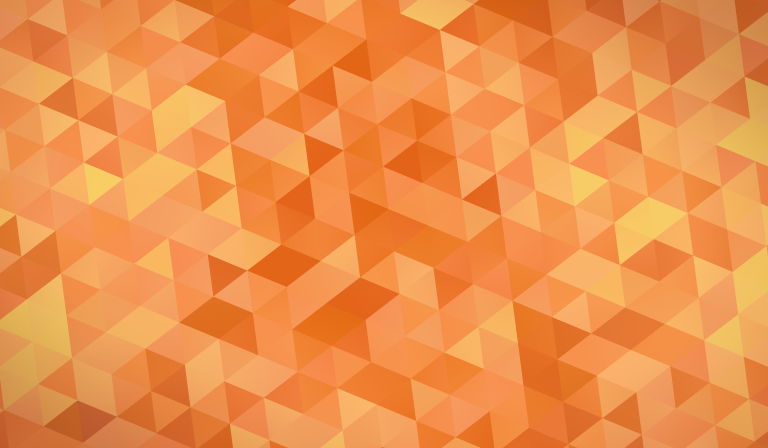
A Shadertoy shader for this background:

```glsl
// Mosaic of tilted equilateral triangles in warm oranges, shaded like facets.
// A skewed lattice gives each triangle an id and a centre; hash, gradient noise
// and a broad glow at the centre choose its tone, and a tone ramp its colour.

#define SIDE 0.0954                   // triangle side, in canvas heights
#define TILT -0.394                   // direction of the first lattice axis
#define ANCHOR vec2(0.0224, -0.0612)  // one lattice vertex, from canvas centre
#define CONTRAST 0.70                 // tone spread between neighbours
#define DRIFT 0.40                    // tone spread of the soft patches
#define GLOW 0.30                     // lift of the golden left and right sides
#define PAIRED 0.16                   // share of triangles merged into rhombi
#define FACET 0.07                    // tone slope inside one triangle
#define AA 3                          // samples per pixel and axis

const vec3 EMBER   = vec3(0.89, 0.40, 0.08);
const vec3 CLAY    = vec3(0.84, 0.46, 0.22);
const vec3 VIVID   = vec3(0.94, 0.49, 0.19);
const vec3 SALMON  = vec3(0.97, 0.57, 0.30);
const vec3 PEACH   = vec3(0.96, 0.63, 0.37);
const vec3 APRICOT = vec3(0.98, 0.71, 0.40);
const vec3 GOLD    = vec3(0.97, 0.80, 0.40);

float hash(vec2 p) {
    vec3 q = fract(p.xyx * vec3(0.1031, 0.1030, 0.0973));
    q += dot(q, q.yzx + 33.33);
    return fract((q.x + q.y) * q.z);
}

// Dot product of a random unit gradient with the offset from its corner
float corner(vec2 cell, vec2 offset) {
    float angle = 6.2832 * hash(cell + 71.0);
    return dot(vec2(cos(angle), sin(angle)), offset);
}

float gradientNoise(vec2 p) {
    vec2 i = floor(p), f = fract(p), e = vec2(1.0, 0.0);
    vec2 w = f * f * f * (f * (f * 6.0 - 15.0) + 10.0);
    return mix(mix(corner(i, f), corner(i + e, f - e), w.x),
               mix(corner(i + e.yx, f - e.yx), corner(i + 1.0, f - 1.0), w.x), w.y);
}

// Dark to light; the darkest tone is muted towards the sides
vec3 ramp(float t, float side) {
    vec3 c = mix(mix(EMBER, CLAY, side), mix(VIVID, CLAY, 0.35 * side),
                 smoothstep(0.05, 0.32, t));
    c = mix(c, SALMON,  smoothstep(0.28, 0.48, t));
    c = mix(c, PEACH,   smoothstep(0.48, 0.66, t));
    c = mix(c, APRICOT, smoothstep(0.64, 0.82, t));
    return mix(c, GOLD, smoothstep(0.82, 1.06, t));
}

// p is measured from the canvas centre, in canvas heights
vec3 mosaic(vec2 p) {
    // Skewed lattice coordinates; the cell diagonal splits each rhombus
    vec2 axis = vec2(cos(TILT), sin(TILT)), across = vec2(-axis.y, axis.x);
    vec2 d = (p - ANCHOR) / SIDE;
    float v = dot(d, across) / 0.866025;
    vec2 uv = vec2(dot(d, axis) - 0.5 * v, v);
    vec2 cell = floor(uv), f = uv - cell;
    float upper = step(1.0, f.x + f.y);
    if (hash(cell + 207.0) < PAIRED) upper = 0.5;

    // Centre of the facet, back on the canvas
    vec2 mid = cell + (1.0 + upper) / 3.0;
    vec2 centre = ANCHOR + SIDE * (axis * (mid.x + 0.5 * mid.y) + across * 0.866025 * mid.y);

    // Tone from chance, soft patches and golden sides
    vec2 id = cell + vec2(100.0 + 57.0 * upper, 100.0 + 31.0 * upper);
    float side = smoothstep(0.15, 0.75, abs(centre.x));
    float glow = side * (1.0 - smoothstep(0.2, 0.55, abs(centre.y)));
    float tone = 0.44 + CONTRAST * (hash(id) - 0.5)
               + DRIFT * gradientNoise(centre * 3.2 + 20.0) + GLOW * glow;

    // Faint slope inside the facet, in a direction of its own
    float turn = 6.2832 * hash(id + 13.0);
    tone += FACET * dot(p - centre, vec2(cos(turn), sin(turn))) / SIDE;
    vec3 colour = ramp(tone, side);

    // Slight hue variation between amber and coral
    colour += vec3(0.005, -0.02, 0.045) * (hash(id + 29.0) - 0.5);

    // Shaded corners, deepest at upper right and lower left
    float vignette = smoothstep(0.55, 1.05, length(p * vec2(0.85, 1.25)));
    float diagonal = smoothstep(0.35, 0.80, abs(dot(p, vec2(0.5, 0.87))));
    return colour * (1.0 - vec3(0.10, 0.16, 0.18) * vignette
                         - vec3(0.09, 0.14, 0.14) * diagonal);
}

void mainImage(out vec4 fragColor, in vec2 fragCoord) {
    // Average a grid of samples to smooth the facet edges
    vec3 sum = vec3(0.0);
    for (int j = 0; j < AA; j++)
        for (int i = 0; i < AA; i++) {
            vec2 jitter = (vec2(i, j) + 0.5) / float(AA) - 0.5;
            sum += mosaic((fragCoord + jitter - 0.5 * iResolution.xy) / iResolution.y);
        }
    fragColor = vec4(sum / float(AA * AA), 1.0);
}
```
